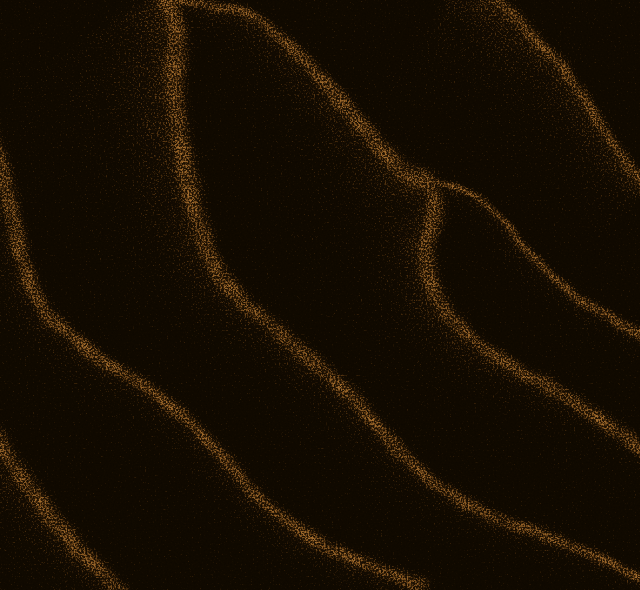
Write a Shadertoy shader that draws this texture.

```glsl
// Dark sand ripples whose crests glow with scattered golden grains
#define BASE_COLOR vec3(0.062, 0.036, 0.001)
#define GRAIN_COLOR vec3(0.31, 0.185, 0.058)
#define GLINT_COLOR vec3(0.18, 0.15, 0.10)
#define GLOW_AMOUNT 0.15
#define GRAIN_SCALE 290.0
#define CORE_SCALE 1.4
#define DUST_SCALE 1.35
#define DUST_AMOUNT 0.78
#define WOBBLE 0.006

vec2 hashGradient(vec2 cell) {
    vec3 h = fract(cell.xyx * vec3(0.1031, 0.1030, 0.0973));
    h += dot(h, h.yzx + 33.33);
    float angle = 6.2832 * fract((h.x + h.y) * h.z);
    return vec2(cos(angle), sin(angle));
}

// Gradient noise, roughly -0.7 to 0.7
float gradientNoise(vec2 p) {
    vec2 i = floor(p), f = p - i;
    vec2 w = f * f * f * (f * (f * 6.0 - 15.0) + 10.0);
    vec2 e = vec2(1.0, 0.0);
    float bottom = mix(dot(hashGradient(i), f), dot(hashGradient(i + e), f - e), w.x);
    float top = mix(dot(hashGradient(i + e.yx), f - e.yx),
                    dot(hashGradient(i + 1.0), f - 1.0), w.x);
    return mix(bottom, top, w.y);
}

// Grain density around a quadratic B-spline crest; dust trails on its left side.
// core and dust hold the widths at the start and the end.
float crest(vec2 p, vec2 c[7], vec2 core, vec2 dust) {
    float nearest = 1e5, along = 0.0;
    vec2 offset = vec2(1.0), tangent = vec2(1.0, 0.0);
    for (int i = 0; i < 5; i++) {
        vec2 a = 0.5 * (c[i] + c[i + 1]);
        vec2 b = 0.5 * (c[i + 1] + c[i + 2]);
        vec2 u = c[i + 1] - a, v = a - 2.0 * c[i + 1] + b;
        float t = clamp(dot(p - a, b - a) / dot(b - a, b - a), 0.0, 1.0);
        for (int k = 0; k < 4; k++) {
            vec2 q = p - a - t * (2.0 * u + v * t);
            vec2 d = 2.0 * (u + v * t);
            t = clamp(t + dot(q, d) / dot(d, d), 0.0, 1.0);
        }
        vec2 q = p - a - t * (2.0 * u + v * t);
        if (dot(q, q) < nearest) {
            nearest = dot(q, q);
            offset = q;
            tangent = normalize(u + v * t);
            along = (float(i) + t) / 5.0;
        }
    }
    float side = tangent.x * offset.y - tangent.y * offset.x;
    float overshoot = dot(tangent, offset) / 0.02;
    float coreWidth = CORE_SCALE * mix(core.x, core.y, along);
    float dustWidth = DUST_SCALE * mix(dust.x, dust.y, along);
    float band = exp(-pow(abs(side) / coreWidth, 2.6));
    float trail = side < 0.0 ? DUST_AMOUNT * exp(side / dustWidth) : 0.0;
    return max(band, trail) * exp(-overshoot * overshoot);
}

float rippleDensity(vec2 p) {
    // Lower left crest
    float d = crest(p, vec2[7](vec2(-0.09, 0.40), vec2(-0.05, 0.33), vec2(0.0, 0.244),
        vec2(0.05, 0.17), vec2(0.10, 0.105), vec2(0.155, 0.045), vec2(0.25, -0.05)),
        vec2(0.016, 0.014), vec2(0.045, 0.03));
    // Left crest, upper and lower run
    d = max(d, crest(p, vec2[7](vec2(-0.06, 0.86), vec2(-0.022, 0.78), vec2(0.008, 0.70),
        vec2(0.028, 0.592), vec2(0.059, 0.486), vec2(0.141, 0.406), vec2(0.282, 0.324)),
        vec2(0.016, 0.011), vec2(0.035, 0.022)));
    d = max(d, crest(p, vec2[7](vec2(0.141, 0.406), vec2(0.282, 0.324), vec2(0.366, 0.239),
        vec2(0.437, 0.155), vec2(0.521, 0.087), vec2(0.634, 0.037), vec2(0.789, -0.021)),
        vec2(0.011, 0.012), vec2(0.022, 0.025)));
    // Long middle crest
    d = max(d, crest(p, vec2[7](vec2(0.254, 1.042), vec2(0.303, 0.965), vec2(0.288, 0.85),
        vec2(0.313, 0.711), vec2(0.342, 0.592), vec2(0.38, 0.514), vec2(0.472, 0.437)),
        vec2(0.020, 0.014), vec2(0.085, 0.03)));
    d = max(d, crest(p, vec2[7](vec2(0.38, 0.514), vec2(0.472, 0.437), vec2(0.60, 0.325),
        vec2(0.705, 0.20), vec2(0.817, 0.127), vec2(1.0, 0.066), vec2(1.22, -0.05)),
        vec2(0.014, 0.009), vec2(0.03, 0.014)));
    // Forked crest, upper run and descending branch
    d = max(d, crest(p, vec2[7](vec2(0.239, 1.02), vec2(0.324, 0.992), vec2(0.415, 0.985),
        vec2(0.50, 0.915), vec2(0.607, 0.793), vec2(0.68, 0.705), vec2(0.752, 0.68)),
        vec2(0.006, 0.017), vec2(0.010, 0.06)));
    d = max(d, crest(p, vec2[7](vec2(0.68, 0.705), vec2(0.752, 0.68), vec2(0.712, 0.57),
        vec2(0.746, 0.472), vec2(0.831, 0.397), vec2(0.985, 0.315), vec2(1.20, 0.155)),
        vec2(0.016, 0.011), vec2(0.06, 0.016)));
    // Right branch of the fork
    d = max(d, crest(p, vec2[7](vec2(0.697, 0.701), vec2(0.775, 0.683), vec2(0.817, 0.665),
        vec2(0.873, 0.599), vec2(0.937, 0.528), vec2(1.014, 0.468), vec2(1.155, 0.401)),
        vec2(0.005, 0.009), vec2(0.014, 0.014)));
    // Upper right crest
    return max(d, crest(p, vec2[7](vec2(0.76, 1.056), vec2(0.83, 1.01), vec2(0.895, 0.945),
        vec2(0.958, 0.885), vec2(1.007, 0.803), vec2(1.056, 0.725), vec2(1.127, 0.655)),
        vec2(0.011, 0.010), vec2(0.06, 0.035)));
}

void mainImage(out vec4 fragColor, in vec2 fragCoord) {
    vec2 p = fragCoord / iResolution.y;
    vec2 wobble = vec2(gradientNoise(p * 22.0), gradientNoise(p * 22.0 + 57.0));
    float density = rippleDensity(p + WOBBLE * wobble);
    density *= 0.94 + 0.25 * gradientNoise(p * 30.0 + 11.0);

    // Individual grains: dense on the crests, sparse in the dust
    float grain = gradientNoise(p * GRAIN_SCALE)
                + 0.8 * gradientNoise(p * GRAIN_SCALE * 1.73 + 91.0);
    float threshold = mix(0.40, -0.48, density);
    float softness = mix(0.5, 0.9, density);
    float light = smoothstep(threshold, threshold + softness, grain);
    light *= 0.35 + 0.65 * density;

    // Soft glow of unresolved sand beneath the sharp grains
    float glow = GLOW_AMOUNT * density * density;
    vec3 color = BASE_COLOR * (1.0 + 0.2 * grain);
    color += GRAIN_COLOR * (light + glow) + GLINT_COLOR * light * light * light;
    fragColor = vec4(color, 1.0);
}
```
